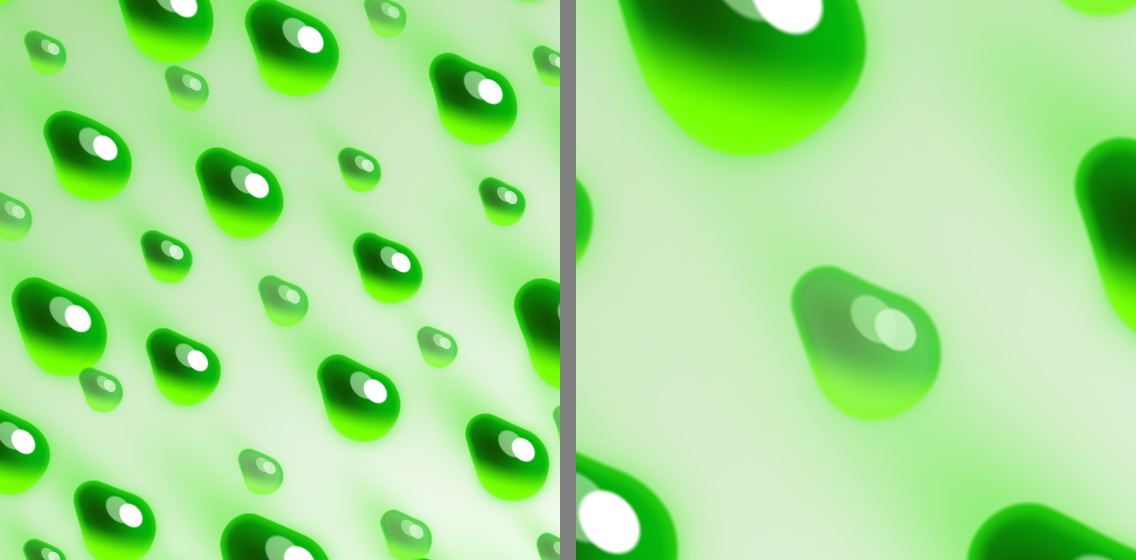
Left: the whole. Right: its middle third, enlarged.
Write a WebGL 2 fragment shader that draws this pattern.

```glsl
#version 300 es
precision highp float;
// Glossy green droplets falling diagonally with soft trails over a pale green gradient.

uniform vec2 u_resolution;
out vec4 fragColor;

const vec2 TRAIL_DIR = vec2(-0.67, 0.742);
const float CELL = 0.286;

vec2 hash2(vec2 p) {
    return fract(sin(vec2(dot(p, vec2(127.1, 311.7)), dot(p, vec2(269.5, 183.3)))) * 43758.5);
}

float gradientNoise(vec2 p) {
    vec2 i = floor(p), f = fract(p);
    vec2 u = f * f * f * (f * (f * 6.0 - 15.0) + 10.0);
    vec2 e = vec2(0.0, 1.0);
    float a = dot(hash2(i) * 2.0 - 1.0, f);
    float b = dot(hash2(i + e.yx) * 2.0 - 1.0, f - e.yx);
    float c = dot(hash2(i + e.xy) * 2.0 - 1.0, f - e.xy);
    float d = dot(hash2(i + 1.0) * 2.0 - 1.0, f - 1.0);
    return mix(mix(a, b, u.x), mix(c, d, u.x), u.y);
}

// x runs across the fall, y runs back along the trail
vec2 toTrailFrame(vec2 p) {
    return vec2(dot(p, vec2(TRAIL_DIR.y, -TRAIL_DIR.x)), dot(p, TRAIL_DIR));
}

// Egg outline: unit circle joined to a smaller one further up the trail
float eggDistance(vec2 p) {
    const float tipRadius = 0.55, span = 1.1;
    p.x = abs(p.x);
    float b = (1.0 - tipRadius) / span;
    float a = sqrt(1.0 - b * b);
    float k = dot(p, vec2(-b, a));
    if (k < 0.0) return length(p) - 1.0;
    if (k > a * span) return length(p - vec2(0.0, span)) - tipRadius;
    return dot(p, vec2(a, b)) - 1.0;
}

float spot(vec2 p, vec2 radii) {
    return smoothstep(1.1, 0.9, length(p / radii));
}

// Liquid shading; q is upright, l lies in the trail frame, both in drop radii
vec3 dropColor(vec2 q, vec2 l, float dist, float shine) {
    vec2 core = (l - vec2(-0.15, 0.35)) / vec2(0.55, 0.95);
    vec3 color = mix(vec3(0.02, 0.71, 0.04), vec3(0.06, 0.31, 0.01), exp(-dot(core, core)));
    float glow = smoothstep(0.2, 0.95, -q.y - 0.25 * q.x + 0.12 * q.x * q.x);
    color = mix(color, vec3(0.46, 1.0, 0.0), glow);
    vec3 rimColor = mix(vec3(0.14, 0.79, 0.05), vec3(0.5, 1.0, 0.08), glow);
    color = mix(color, rimColor, smoothstep(-0.2, 0.0, dist));

    // reflections: a faint one behind a bright one
    float faint = spot(toTrailFrame(q - vec2(0.2, 0.3)), vec2(0.29, 0.42));
    float bright = spot(toTrailFrame(q - vec2(0.53, 0.14)), vec2(0.27, 0.36));
    color = mix(color, vec3(0.78, 0.95, 0.76), faint * 0.6);
    return mix(color, vec3(1.0), bright * shine);
}

void main() {
    vec2 uv = gl_FragCoord.xy / u_resolution;
    float soft = max(0.002, 1.0 / u_resolution.y);

    // background: green at upper left, nearly white at lower right
    vec2 streak = toTrailFrame(uv) * vec2(7.0, 1.6);
    float light = 0.5 + dot(uv - 0.5, vec2(0.35, -0.6)) + 0.12 * gradientNoise(streak);
    vec3 color = mix(vec3(0.67, 0.865, 0.6), vec3(0.98, 0.995, 0.97), clamp(light, 0.0, 1.0));

    // turned lattice: large drops in cell centres, small ones at the corners
    mat2 turn = mat2(cos(0.35), sin(0.35), -sin(0.35), cos(0.35));
    float haze = 0.0;
    vec4 drops = vec4(0.0);
    for (int layer = 0; layer < 2; layer++) {
        bool small = layer == 1;
        vec2 shift = vec2(0.2, 0.1) + 0.5 * float(layer);
        vec2 base = floor(turn * uv / CELL - shift);
        for (int n = 0; n < 25; n++) {
            vec2 id = base + vec2(n % 5 - 2, n / 5 - 2);
            vec2 seed = id + 37.0 * float(layer);
            vec2 jitter = (hash2(seed) - 0.5) * 0.26;
            vec2 trait = hash2(seed + 11.3);
            vec2 center = (id + shift + 0.5 + jitter) * CELL * turn;

            float radius = small ? mix(0.03, 0.041, trait.x)
                                 : mix(0.052, 0.085, trait.x) + 0.016 * (0.5 - center.y);
            float opacity = small ? mix(0.4, 0.85, trait.y * trait.y) : 1.0;
            vec2 q = (uv - center) / radius;
            vec2 l = toTrailFrame(q);
            float dist = eggDistance(l + vec2(0.0, 0.325))
                       + 0.09 * gradientNoise(q * 0.9 + seed * 7.3);

            // trail and halo
            float trail = exp(-l.y / 1.9 - l.x * l.x / 0.6)
                        * smoothstep(-0.8, 1.0, l.y) * smoothstep(5.5, 2.5, l.y);
            float halo = 0.55 * exp(-max(dist, 0.0) * 6.0);
            haze = 1.0 - (1.0 - haze) * (1.0 - clamp(max(trail * 1.25, halo) * opacity, 0.0, 0.85));

            // body, clearer inside than at the rim
            float rim = smoothstep(-0.25, 0.0, dist);
            float alpha = smoothstep(soft, -soft, dist * radius) * mix(opacity, 1.0, rim * 0.4);
            vec3 body = dropColor(q, l, dist, small ? 0.8 : 1.0);
            drops = vec4(body * alpha, alpha) + drops * (1.0 - alpha);
        }
    }

    color = mix(color, vec3(0.4, 0.93, 0.26), haze);
    fragColor = vec4(color * (1.0 - drops.a) + drops.rgb, 1.0);
}
```
